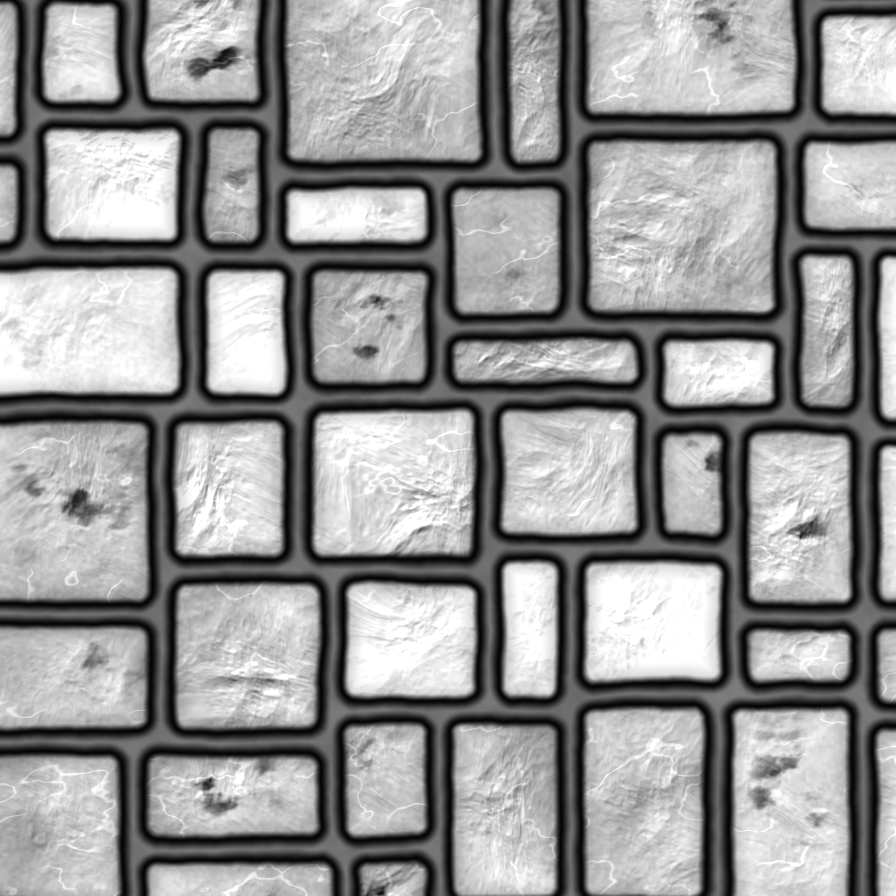
Give the GLSL for this texture map, as a WebGL 2 fragment shader.

```glsl
#version 300 es
precision highp float;
// Grey wall of rough rectangular stones with dark outlines and soft mortar joints.

uniform vec2 u_resolution;
out vec4 fragColor;

const float STONES_ACROSS = 5.9;    // average stones per canvas side
const float SIZE_SPREAD = 0.34;     // random shift of the joints, below 0.5
const float JOINT_HALF = 0.0112;    // half the joint width
const float CORNER = 0.016;         // stone corner radius
const float WOBBLE = 0.0045;        // unevenness of the outlines
const float MORTAR_TONE = 0.43;
const float STONE_DARK = 0.70;
const float STONE_LIGHT = 0.97;
const float RELIEF = 3.2;           // strength of the carved light
const float CRAG_SCALE = 15.0;      // crags per canvas side
const vec2 LIGHT_STEP = vec2(-0.0016, 0.0026);

float hash(vec2 p) {
    uvec2 q = uvec2(ivec2(floor(p))) * uvec2(1597334673u, 3812015801u);
    uint n = (q.x ^ q.y) * 1597334673u;
    n = (n ^ (n >> 15)) * 2246822519u;
    n ^= n >> 13;
    return float(n >> 8) / 16777216.0;
}

float noise(vec2 p) {
    vec2 i = floor(p), f = p - i;
    f = f * f * (3.0 - 2.0 * f);
    return mix(mix(hash(i), hash(i + vec2(1, 0)), f.x),
               mix(hash(i + vec2(0, 1)), hash(i + vec2(1, 1)), f.x), f.y);
}

const mat2 OCTAVE = mat2(1.6, 1.2, -1.2, 1.6);

float fbm(vec2 p) {
    float sum = 0.0, amp = 0.53;
    for (int i = 0; i < 4; i++) {
        sum += amp * noise(p);
        p = OCTAVE * p + 17.3;
        amp *= 0.5;
    }
    return sum;
}

// Creased height field of a broken rock face
float crags(vec2 p) {
    p += 0.9 * vec2(noise(p * 0.8 + 31.0), noise(p * 0.8 + 67.0));
    float sum = 0.0, amp = 0.5;
    for (int i = 0; i < 5; i++) {
        float n = noise(p);
        sum += amp * mix(n, 1.0 - abs(2.0 * n - 1.0), 0.55);
        p = OCTAVE * p + 9.7;
        amp *= 0.52;
    }
    return sum;
}

float jointShift(vec2 site) {
    return SIZE_SPREAD * (2.0 * hash(site + 211.0) - 1.0);
}

// Stone between four shifted joints: xy = lower left, zw = upper right
vec4 stoneRect(vec2 c) {
    float a = jointShift(c), b = jointShift(c + vec2(1, 0));
    float d = jointShift(c + vec2(0, 1)), e = jointShift(c + vec2(1, 1));
    bool even = mod(c.x + c.y, 2.0) < 0.5;
    vec4 shift = even ? vec4(d, a, b, e) : vec4(a, b, e, d);
    return (vec4(c, c + 1.0) + shift) / STONES_ACROSS;
}

float roundedBox(vec2 p, vec2 halfSize, float radius) {
    vec2 q = abs(p) - halfSize + radius;
    return length(max(q, 0.0)) + min(max(q.x, q.y), 0.0) - radius;
}

// Surface tone of one stone; local runs from -1 to 1 across it
float stoneTone(vec2 p, vec2 local, vec2 id) {
    float rough = hash(id + 401.0), chipped = hash(id + 503.0);
    vec2 q = p + 7.0 * vec2(hash(id + 607.0), hash(id + 709.0));
    vec2 focus = 0.6 * vec2(hash(id + 811.0), hash(id + 907.0)) - 0.3;
    float middle = smoothstep(1.1, 0.1, length(local - focus));

    float tone = mix(STONE_DARK, STONE_LIGHT, hash(id + 307.0));
    tone += 0.34 * (fbm(q * 11.0) - 0.5);

    // Light falling across the crags
    float slope = crags(q * CRAG_SCALE) - crags((q + LIGHT_STEP) * CRAG_SCALE);
    tone += RELIEF * slope * mix(0.45, 1.25, rough) * mix(0.5, 1.2, middle);

    // Dark chips and pale scars
    vec2 slant = vec2(q.x + 0.5 * q.y, 1.7 * q.y - 0.6 * q.x);
    float chip = smoothstep(0.56, 0.78, fbm(slant * 23.0 + 5.0));
    tone -= 0.75 * chip * middle * smoothstep(0.2, 0.9, chipped);
    float scar = 1.0 - abs(2.0 * fbm(slant * 13.0 + 43.0) - 1.0);
    tone += 0.16 * smoothstep(0.94, 1.0, scar) * smoothstep(0.45, 0.65, noise(q * 19.0));

    return tone + 0.07 * (noise(q * 210.0) - 0.5);
}

void main() {
    vec2 uv = gl_FragCoord.xy / u_resolution.y;
    vec2 bend = vec2(fbm(uv * 17.0 + 3.0), fbm(uv * 17.0 + 53.0)) - 0.5;
    vec2 p = uv + 2.0 * WOBBLE * bend;

    // Nearest stone among the neighbouring cells
    vec2 cell = floor(p * STONES_ACROSS), id = cell, local = vec2(0.0);
    float dist = 1.0;
    for (int y = -1; y <= 1; y++)
    for (int x = -1; x <= 1; x++) {
        vec2 c = cell + vec2(x, y);
        vec4 rect = stoneRect(c);
        vec2 halfSize = 0.5 * (rect.zw - rect.xy) - JOINT_HALF;
        vec2 offset = p - 0.5 * (rect.xy + rect.zw);
        float d = roundedBox(offset, halfSize, min(CORNER, min(halfSize.x, halfSize.y)));
        if (d < dist) { dist = d; id = c; local = offset / halfSize; }
    }

    // Both sides fade to a black outline at the stone edge
    float mortar = MORTAR_TONE * smoothstep(-0.001, 0.0125, dist);
    mortar *= 0.85 + 0.3 * fbm(uv * 40.0);
    float rim = smoothstep(0.0, 0.010, -dist) * mix(0.8, 1.0, smoothstep(0.0, 0.028, -dist));
    float stone = clamp(stoneTone(uv, local, id), 0.05, 1.0) * rim;
    float grey = 0.015 + max(mortar, stone);
    fragColor = vec4(vec3(clamp(grey, 0.0, 1.0)), 1.0);
}
```
